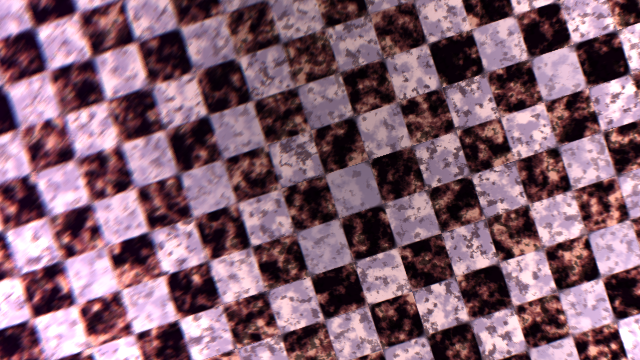
A WebGL 1 fragment shader for this pattern:

```glsl
precision highp float;
// Tilted checkerboard of mottled dark and pale stone tiles, motion-blurred toward the left.

uniform vec2 u_resolution;

#define TILE_SIZE 0.128
#define TILT 0.317
#define ANCHOR vec2(0.095, -0.0255)
#define GRAIN 4.6
#define EDGE_SOFTNESS 0.07
#define BLUR_LENGTH 0.014
#define BLUR_ANGLE 0.62
#define FRINGE 0.004
#define TAPS 9

float hash(vec2 p) {
  vec3 q = fract(vec3(p.xyx) * 0.1031);
  q += dot(q, q.yzx + 33.33);
  return fract((q.x + q.y) * q.z);
}

float noise(vec2 p) {
  vec2 i = floor(p);
  vec2 f = fract(p);
  f = f * f * (3.0 - 2.0 * f);
  float low = mix(hash(i), hash(i + vec2(1.0, 0.0)), f.x);
  float high = mix(hash(i + vec2(0.0, 1.0)), hash(i + vec2(1.0, 1.0)), f.x);
  return mix(low, high, f.y);
}

float fbm(vec2 p) {
  float sum = 0.0;
  float amp = 0.5;
  for (int i = 0; i < 4; i++) {
    sum += amp * noise(p);
    p = mat2(1.6, 1.2, -1.2, 1.6) * p + 17.3;
    amp *= 0.55;
  }
  return sum / 1.01;
}

// Near-black stone with brown clouds and tan flecks
vec3 darkStone(float cloud, float fleck, float tint) {
  float level = cloud + 0.12 * (tint - 0.5);
  vec3 c = mix(vec3(0.03, 0.0, 0.025), vec3(0.30, 0.13, 0.145), smoothstep(0.36, 0.60, level));
  c = mix(c, vec3(0.62, 0.43, 0.39), smoothstep(0.54, 0.78, level));
  return c * mix(0.45, 1.2, smoothstep(0.28, 0.52, fleck));
}

// Lavender to pink stone with dusky spots
vec3 paleStone(float cloud, float fleck, float tint) {
  vec3 c = mix(vec3(0.60, 0.49, 0.60), vec3(0.90, 0.74, 0.76), smoothstep(0.35, 0.68, cloud));
  c = mix(c, vec3(0.57, 0.49, 0.60), 0.55 * smoothstep(0.55, 1.0, tint));
  float spots = 1.0 - smoothstep(0.28, 0.46, fleck);
  return mix(c, vec3(0.28, 0.18, 0.23), spots * mix(0.85, 0.4, tint));
}

vec3 floorColor(vec2 p) {
  float c = cos(TILT);
  float s = sin(TILT);
  vec2 d = p - ANCHOR;
  vec2 grid = vec2(c * d.x + s * d.y, c * d.y - s * d.x) / TILE_SIZE + 0.5;
  vec2 cell = floor(grid);

  // Each tile has its own piece of stone and its own tint
  float tint = hash(cell + 71.0);
  vec2 shift = 40.0 * vec2(hash(cell + 13.0), hash(cell + 29.0));
  vec2 stone = (grid - cell) * GRAIN + shift;
  float cloud = fbm(stone);
  float fleck = fbm(stone * 1.7 + 57.0);

  vec2 wave = sin(3.14159 * grid);
  float pale = smoothstep(-EDGE_SOFTNESS, EDGE_SOFTNESS, wave.x * wave.y);
  return mix(darkStone(cloud, fleck, tint), paleStone(cloud, fleck, tint), pale);
}

// Dim band through the upper middle, glowing left, right and lower edges
float exposure(vec2 p) {
  float side = p.x - 0.08 + 0.25 * p.y;
  float glow = 0.82 + 0.55 * smoothstep(0.05, 0.9, abs(side));
  return glow + 0.28 * smoothstep(0.1, -0.5, p.y);
}

void main() {
  vec2 p = (gl_FragCoord.xy - 0.5 * u_resolution) / u_resolution.y;
  float blur = BLUR_LENGTH * smoothstep(0.35, -0.9, p.x);
  vec2 streak = vec2(cos(BLUR_ANGLE), sin(BLUR_ANGLE)) * blur;
  vec2 fringe = p * FRINGE;

  // Average along the streak, with red and blue weighted to opposite ends
  vec3 sum = vec3(0.0);
  vec3 total = vec3(0.0);
  for (int i = 0; i < TAPS; i++) {
    float t = 2.0 * float(i) / float(TAPS - 1) - 1.0;
    vec3 weight = vec3(1.0 - 0.6 * t, 1.0 - 0.5 * abs(t), 1.0 + 0.6 * t);
    sum += weight * floorColor(p + (streak + fringe) * t);
    total += weight;
  }
  vec3 color = sum / total * exposure(p);

  // Violet cast in the shadows toward the left
  color += vec3(0.035, 0.0, 0.055) * smoothstep(0.1, -0.9, p.x);
  gl_FragColor = vec4(clamp(color, 0.0, 1.0), 1.0);
}
```
